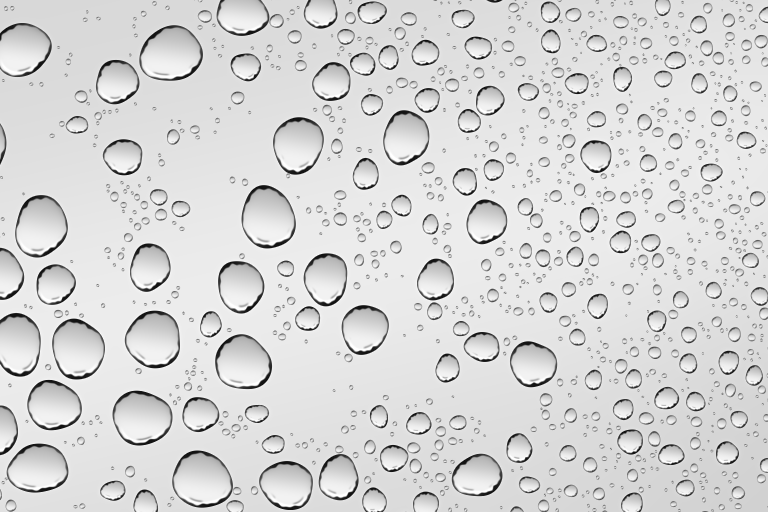
This texture is drawn by a WebGL 2 fragment shader. Its source:

```glsl
#version 300 es
precision highp float;
// Water drops on a pale grey pane, large at the left and fine at the right.
// Five jittered cell layers scatter the drops; larger ones clear their
// surroundings. Layered sines bend each outline and vary its dark rim.

uniform vec2 u_resolution;
out vec4 fragColor;

const int LAYERS = 5;
// Per layer: cell size, smallest radius, largest radius (canvas heights).
const vec3 SIZES[LAYERS] = vec3[LAYERS](
    vec3(0.125, 0.034, 0.060), vec3(0.078, 0.019, 0.031),
    vec3(0.050, 0.010, 0.018), vec3(0.029, 0.005, 0.009),
    vec3(0.018, 0.0025, 0.0046));
// Per layer: chance that a cell holds a drop, at the left and at the right.
const vec2 CHANCE[LAYERS] = vec2[LAYERS](
    vec2(0.97, 0.07), vec2(0.60, 0.85), vec2(0.55, 0.85),
    vec2(0.50, 0.70), vec2(0.50, 0.55));
const float JITTER = 0.72;
const float GAP = 0.002;          // clear space between drops
const float HALO = 0.006;         // reach of the light edge outside a drop
const float RIM_AXIS = 2.0;       // direction in which rims are heaviest
const float PANE_DARK = 0.845;
const float PANE_LIGHT = 0.925;
const float BODY_TOP = 0.73;
const float BODY_BASE = 0.95;
const float INK_LARGE = 0.07;
const float INK_SMALL = 0.36;

struct Drop { vec2 centre; float radius; vec4 seed; };

vec4 hash4(vec3 p) {
    vec4 q = fract(p.xyzx * vec4(0.1031, 0.1030, 0.0973, 0.1099));
    q += dot(q, q.wzxy + 33.33);
    return fract((q.xxyz + q.yzzw) * q.zywx);
}

// Drop held by one cell; radius 0 marks an empty cell.
Drop dropInCell(vec2 cell, int layer) {
    vec3 size = SIZES[layer];
    float salt = float(layer) * 17.3 + 5.0;
    vec4 place = hash4(vec3(cell, salt));
    vec4 seed = hash4(vec3(cell + 41.0, salt + 3.7));
    vec2 centre = (cell + 0.5 + (place.xy - 0.5) * JITTER) * size.x;
    centre.x += 0.5 * size.x * mod(cell.y, 2.0);
    float across = smoothstep(0.45, 1.15, centre.x + 0.12 * (centre.y - 0.5));
    float shrink = smoothstep(0.5, 1.7, centre.x + 0.4 * (centre.y - 0.3));
    float radius = mix(size.y, size.z, place.z) * mix(1.0, 0.66, shrink);
    float chance = mix(CHANCE[layer].x, CHANCE[layer].y, across);
    if (layer > 2) {              // fine drops gather in loose clusters
        chance *= 0.9 + 0.5 * sin(centre.x * 17.0 + 2.0 * sin(centre.y * 13.0))
                            * sin(centre.y * 19.0 + centre.x * 7.0);
    }
    return Drop(centre, place.w < chance ? radius : 0.0, seed);
}

vec2 cellAt(vec2 p, int layer, float rowStep) {
    float size = SIZES[layer].x;
    float row = floor(p.y / size) + rowStep;
    return vec2(floor(p.x / size - 0.5 * mod(row, 2.0)), row);
}

// True where a larger drop already takes up the space.
bool crowdedOut(Drop drop, int layer) {
    for (int other = 0; other <= layer; other++) {
        for (int k = 0; k < 9; k++) {
            vec2 cell = cellAt(drop.centre, other, float(k / 3 - 1));
            Drop rival = dropInCell(cell + vec2(float(k % 3 - 1), 0.0), other);
            float reach = 1.07 * (rival.radius + drop.radius) + GAP;
            if (rival.radius > drop.radius
                && distance(rival.centre, drop.centre) < reach) return true;
        }
    }
    return false;
}

float paintDrop(float tone, vec2 p, Drop drop, float pixel) {
    float r = drop.radius;
    vec4 phase = drop.seed * 6.2832;
    float stretch = mix(0.90, 1.12, drop.seed.x);
    vec2 q = (p - drop.centre) * vec2(stretch, 1.0 / stretch);
    float angle = atan(q.y, q.x);
    float large = smoothstep(0.006, 0.024, r);

    // Outline: a circle bent by a few sines.
    float bend = 0.045 * sin(2.0 * angle + phase.y)
               + 0.040 * sin(3.0 * angle + phase.z)
               + 0.014 * sin(5.0 * angle + phase.w);
    float depth = r * (1.0 + bend * mix(0.5, 1.0, large)) - length(q);
    tone += 0.05 * large * exp(-abs(depth) / 0.0025);

    // Body: grey above, bright below, shaded near the upper edge.
    vec2 n = q / r;
    float rise = smoothstep(-0.55, 0.95, n.y + 0.15 * n.x);
    float body = mix(BODY_BASE, BODY_TOP, rise);
    body -= 0.20 * exp(-max(depth, 0.0) / (0.10 * r)) * (0.4 + 0.6 * rise);

    // Rim: heavy along one axis, ragged on larger drops.
    float heavy = 0.5 + 0.5 * cos(2.0 * (angle - RIM_AXIS) + 1.6 * (drop.seed.w - 0.5));
    float ragged = 0.22 * sin(9.0 * angle + phase.x) + 0.15 * sin(17.0 * angle + phase.y);
    float rim = min(0.0012 + 0.10 * r, 0.0056);
    float width = rim * (0.50 + 0.65 * heavy) * (1.0 + ragged * large);
    float soft = 0.0011 + 0.5 * pixel;
    float line = 1.0 - smoothstep(width - soft, width + soft, depth);
    float ink = mix(INK_SMALL, INK_LARGE, large) + 0.24 * (1.0 - heavy);

    // Broken inner glint and fold along the base of larger drops.
    float base = large * smoothstep(0.25, 0.8, -n.y);
    float fold = exp(-pow((depth - 2.3 * rim) / (0.4 * rim), 2.0));
    body -= 0.32 * base * fold * smoothstep(0.0, 0.8, sin(4.0 * angle + phase.z));
    body += 0.10 * base * exp(-pow((depth - 1.5 * rim) / (0.5 * rim), 2.0));

    float cover = clamp(0.5 + depth / pixel, 0.0, 1.0);
    return mix(tone, mix(body, ink, line), cover);
}

void main() {
    vec2 p = gl_FragCoord.xy / u_resolution.y;
    float pixel = 1.0 / u_resolution.y;

    // Pane: a broad light band rising to the right.
    float band = (p.y - 0.32 - 0.24 * p.x) / 0.36;
    float tone = mix(PANE_DARK, PANE_LIGHT, exp(-band * band));
    tone -= 0.03 * smoothstep(0.9, 1.6, p.x - 0.5 * p.y);

    for (int layer = 0; layer < LAYERS; layer++) {
        for (int k = 0; k < 9; k++) {
            vec2 cell = cellAt(p, layer, float(k / 3 - 1));
            Drop drop = dropInCell(cell + vec2(float(k % 3 - 1), 0.0), layer);
            if (drop.radius > 0.0
                && distance(p, drop.centre) < 1.25 * drop.radius + HALO
                && !crowdedOut(drop, layer)) tone = paintDrop(tone, p, drop, pixel);
        }
    }
    fragColor = vec4(vec3(clamp(tone, 0.0, 1.0)), 1.0);
}
```
